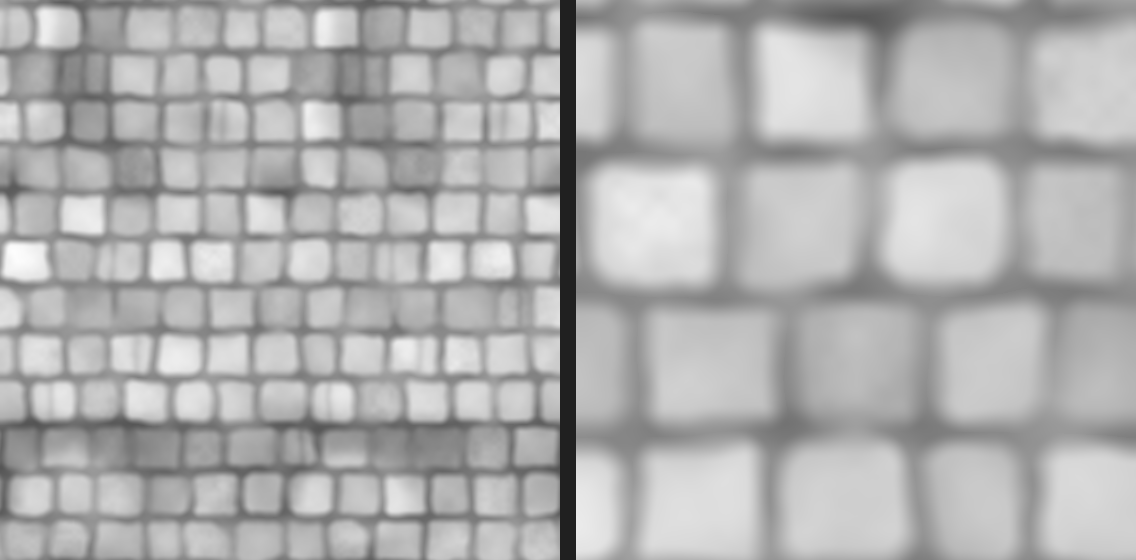
Left: the whole. Right: its middle third, enlarged.
Give the GLSL for this texture map, as a WebGL 1 fragment shader.

```glsl
precision highp float;
// Grey cobbled paving: 12 courses of about 12 soft, rounded stones each.
// Jittered joints bound a rounded box per stone; hashes vary its tone and shape.
// Most stones recur every 6 columns, and all noise wraps so the result tiles.

uniform vec2 u_resolution;

float hash(vec2 p) {
  vec3 q = fract(p.xyx * 0.1031);
  q += dot(q, q.yzx + 33.33);
  return fract((q.x + q.y) * q.z);
}

vec2 wrap(vec2 cell, vec2 period) {
  return floor(mod(cell + 0.5, period));
}

// Value noise that repeats after a whole number of cells
float noise(vec2 p, vec2 period, float seed) {
  vec2 i = floor(p), f = fract(p);
  f = f * f * (3.0 - 2.0 * f);
  float a = hash(wrap(i, period) + seed);
  float b = hash(wrap(i + vec2(1.0, 0.0), period) + seed);
  float c = hash(wrap(i + vec2(0.0, 1.0), period) + seed);
  float d = hash(wrap(i + 1.0, period) + seed);
  return mix(mix(a, b, f.x), mix(c, d, f.x), f.y);
}

float wrapNoise(vec2 uv, float cells, float seed) {
  return noise(uv * cells, vec2(cells), seed) - 0.5;
}

// Random value of a stone: shared by both halves, except for a few odd ones
float stoneHash(vec2 cell, float seed) {
  vec2 whole = wrap(cell, vec2(12.0));
  vec2 shared = wrap(cell, vec2(6.0, 12.0));
  float odd = step(0.78, hash(whole + 71.3));
  return hash(mix(shared, whole + 20.0, odd) + seed);
}

// Position of the upright joint on the left of a stone
float joint(vec2 cell) {
  return cell.x + 0.2 * (stoneHash(cell, 3.7) - 0.5);
}

float roundedBox(vec2 p, vec2 halfSize, float radius) {
  vec2 q = abs(p) - halfSize + radius;
  return length(max(q, 0.0)) + min(max(q.x, q.y), 0.0) - radius;
}

void main() {
  vec2 uv = gl_FragCoord.xy / u_resolution;

  // Courses with slightly wavy joints, each shifted sideways
  vec2 p = uv * 12.0 + vec2(0.0, 0.1);
  p += 0.1 * vec2(wrapNoise(uv, 18.0, 5.1), wrapNoise(uv, 18.0, 9.4));
  p += 0.04 * vec2(wrapNoise(uv, 48.0, 15.1), wrapNoise(uv, 48.0, 19.4));
  float row = floor(p.y);
  float rowId = floor(mod(row + 0.5, 12.0));
  p.x += hash(vec2(rowId, 41.7));

  // Stone that holds this point
  vec2 cell = vec2(floor(p.x), row);
  if (p.x < joint(cell)) cell.x -= 1.0;
  else if (p.x > joint(cell + vec2(1.0, 0.0))) cell.x += 1.0;
  float left = joint(cell);
  float right = joint(cell + vec2(1.0, 0.0));
  vec2 local = vec2(p.x - 0.5 * (left + right), p.y - row - 0.5);

  // Rounded outline; now and then one upper corner is worn away
  vec2 halfSize = vec2(0.5 * (right - left), 0.5) - 0.018;
  halfSize -= 0.02 * vec2(stoneHash(cell, 17.2), stoneHash(cell, 19.8));
  float radius = mix(0.16, 0.28, stoneHash(cell, 11.3));
  float worn = step(0.94, stoneHash(cell, 13.9));
  float corner = smoothstep(0.0, 0.1, local.x) * smoothstep(0.0, 0.1, local.y);
  radius = min(mix(radius, 0.45, worn * corner), halfSize.x);
  float dist = roundedBox(local, halfSize, radius);
  float face = 1.0 - smoothstep(-0.17, 0.045, dist);

  // Tone of the stone, with a tilt, a low dome and mottling
  float tone = 0.635 + 0.125 * (stoneHash(cell, 23.1) + stoneHash(cell, 29.6));
  tone += 0.11 * (hash(vec2(rowId, 53.2)) - 0.5);
  tone += 0.11 * smoothstep(0.88, 1.0, stoneHash(cell, 31.4));
  vec2 tilt = vec2(stoneHash(cell, 37.5), stoneHash(cell, 43.8)) - 0.5;
  tone += 0.14 * dot(local, tilt);
  tone += 0.03 * smoothstep(0.0, -0.4, dist);
  float rough = mix(0.015, 0.06, pow(stoneHash(cell, 47.2), 4.0));
  tone += rough * (wrapNoise(uv, 60.0, 61.0) + 0.4 * wrapNoise(uv, 120.0, 67.0));
  tone += 0.07 * wrapNoise(uv, 30.0, 73.0);

  // Faint upright crack through some stones
  float crackX = (local.x - 0.3 * (stoneHash(cell, 59.3) - 0.5)) / 0.1;
  tone -= 0.08 * step(0.9, stoneHash(cell, 83.6)) * exp(-crackX * crackX);

  // Soft joints, uneven in depth and paler between neighbours in a course
  float mortar = 0.54 + 0.16 * wrapNoise(uv, 24.0, 79.0);
  mortar += 0.04 * wrapNoise(uv, 60.0, 89.0);
  mortar += 0.06 * (1.0 - smoothstep(0.25, 0.46, abs(local.y)));
  float grey = mix(mortar, tone, face);

  // Dark stains spanning a few stones
  float stain = noise(uv * vec2(8.0, 9.0), vec2(4.0, 9.0), 97.0);
  grey -= 0.17 * smoothstep(0.62, 0.97, stain);

  gl_FragColor = vec4(vec3(clamp(grey, 0.0, 1.0)), 1.0);
}
```
